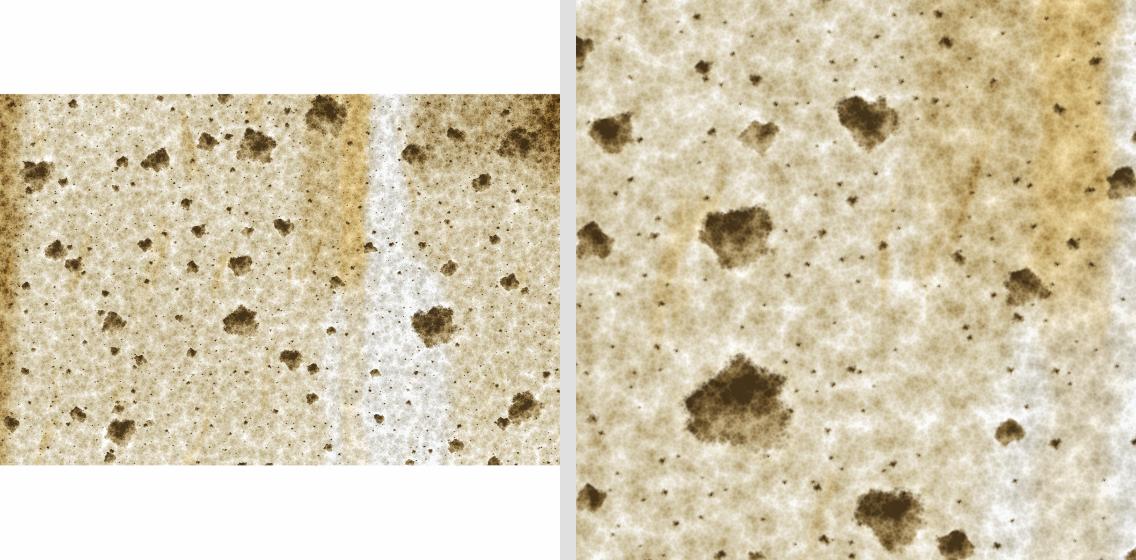
Left, the full canvas; right, a detail of the centre.
Reproduce this texture procedurally as a Shadertoy shader.

```glsl
vec2 hash2(vec2 p) {
    vec3 q = fract(p.xyx * vec3(0.1031, 0.1030, 0.0973));
    q += dot(q, q.yzx + 33.33);
    return fract((q.xx + q.yz) * q.zy);
}

// Distance to the nearest scattered point
float cellular(vec2 p) {
    vec2 base = floor(p);
    float nearest = 4.0;
    for (int y = -1; y <= 1; y++)
    for (int x = -1; x <= 1; x++) {
        vec2 id = base + vec2(x, y);
        vec2 d = id + hash2(id) - p;
        nearest = min(nearest, dot(d, d));
    }
    return sqrt(nearest);
}

// Layered cellular grain, centred on zero
float mottle(vec2 p) {
    float sum = 0.0, weight = 0.45;
    for (int i = 0; i < 4; i++) {
        sum += weight * (cellular(p) - 0.46);
        p = mat2(0.8, 0.6, -0.6, 0.8) * p * 2.1 + 17.3;
        weight *= 0.75;
    }
    return sum;
}

// Layered warped sines, roughly -1 to 1
float waves(vec2 p) {
    float sum = 0.0, weight = 0.5;
    for (int i = 0; i < 4; i++) {
        p += 0.7 * sin(p.yx * 1.3 + float(i) * 2.1);
        sum += weight * sin(p.x) * cos(p.y * 0.8);
        p = mat2(0.8, 0.6, -0.6, 0.8) * p * 1.9;
        weight *= 0.6;
    }
    return sum;
}

// Soft band between two borders
float band(float x, float low, float high, float soft) {
    return smoothstep(low - soft, low + soft, x) * (1.0 - smoothstep(high - soft, high + soft, x));
}

// Plaster colours from deep shadow to bare white
vec3 plaster(float tone) {
    float t = clamp(tone, 0.0, 1.0) * 5.0;
    vec3 color = mix(vec3(0.24, 0.17, 0.07), vec3(0.45, 0.35, 0.18), clamp(t, 0.0, 1.0));
    color = mix(color, vec3(0.69, 0.60, 0.41), clamp(t - 1.0, 0.0, 1.0));
    color = mix(color, vec3(0.80, 0.75, 0.61), clamp(t - 2.0, 0.0, 1.0));
    color = mix(color, vec3(0.89, 0.86, 0.78), clamp(t - 3.0, 0.0, 1.0));
    return mix(color, vec3(0.98, 0.98, 0.97), clamp(t - 4.0, 0.0, 1.0));
}

// Scatter ragged pits, shadowed above and lit along the lower rim
vec3 addPits(vec3 color, vec2 p, float cell, vec2 radii, float density, float seed, float grain) {
    vec2 base = floor(p / cell);
    for (int y = -1; y <= 1; y++)
    for (int x = -1; x <= 1; x++) {
        vec2 id = base + vec2(x, y);
        vec2 place = hash2(id + seed);
        vec2 kind = hash2(id + seed + 71.7);
        if (kind.x > density) continue;
        float radius = mix(radii.x, radii.y, kind.y * kind.y);
        vec2 d = (p - (id + 0.15 + 0.7 * place) * cell) / radius;
        d += 0.16 * sin(d.yx * vec2(2.7, 3.4) + place * 40.0);
        d += 0.06 * sin(d.yx * vec2(8.0, 7.0) + kind * 90.0);
        float dist = length(d * vec2(0.95, 1.08)) + grain * 0.35;
        float soft = max(0.13, 0.0014 / radius);
        float cover = 1.0 - smoothstep(1.0 - soft, 1.0 + soft, dist);
        float core = exp(-5.0 * dot(d - 0.15, d - 0.15));
        float tone = 0.29 + 0.2 * dot(d, vec2(0.35, -0.85)) - 0.27 * core + 0.8 * grain;
        float chip = band(dist, 1.1, 1.3, 0.12);
        color += 0.04 * chip * smoothstep(0.005, 0.015, radius);
        color = mix(color, plaster(tone), cover * 0.94);
    }
    return color;
}

// Weathered wall with pale patches, ochre runs and rusty borders
vec3 wall(vec2 p, float height, float grain) {
    float broad = waves(p * 9.0);
    float streak = waves(vec2(p.x * 60.0, p.y * 6.0));
    float x = p.x + 0.014 * broad + 0.006 * waves(p * 45.0);
    float upper = smoothstep(0.4, 0.62, height + 0.05 * broad);

    float bare = band(x, mix(0.59, 0.665, upper), mix(0.80, 0.725, upper), 0.022);
    float run = band(x, 0.61, 0.655, 0.009) * mix(0.4, 1.0, upper);
    float shade = band(x, 0.54, 0.61, 0.012) * upper;
    float left = 1.0 - smoothstep(0.015, 0.065, x + 0.025 * (1.0 - height));
    float right = smoothstep(0.72, 0.76, x) * smoothstep(0.72, 0.9, height + 0.07 * broad);
    float corner = smoothstep(0.88, 1.02, p.x) * smoothstep(0.6, 0.95, height);
    float drips = smoothstep(0.35, 0.75, waves(vec2(p.x * 48.0, p.y * 15.0) + 4.0));

    float tone = 0.73 + 0.8 * grain + 0.05 * broad + 0.05 * streak;
    tone += 0.14 * bare * (1.0 - run) - 0.10 * run - 0.11 * shade;
    tone += 0.06 * (1.0 - smoothstep(0.0, 0.2, height));
    tone -= 0.33 * left + 0.24 * right + 0.26 * corner + 0.06 * drips;

    vec3 color = plaster(tone);
    float ochre = clamp(0.8 * run + 0.6 * left + 0.5 * corner + 0.45 * drips + 0.3 * shade, 0.0, 1.0);
    color *= mix(vec3(1.0), vec3(1.02, 0.93, 0.70), ochre);
    float gray = dot(color, vec3(0.3, 0.6, 0.1));
    return mix(color, gray * vec3(0.99, 1.0, 1.01), 0.6 * bare * (1.0 - run));
}

void mainImage(out vec4 fragColor, in vec2 fragCoord) {
    vec2 p = fragCoord / iResolution.xy;
    float bottom = 0.169, top = 0.832;
    float height = (p.y - bottom) / (top - bottom);
    float grain = mottle(p * 48.0);

    vec3 color = wall(p, height, grain);
    color = addPits(color, p, 0.013, vec2(0.0007, 0.0017), 0.28, 5.0, grain);
    color = addPits(color, p, 0.036, vec2(0.0016, 0.0045), 0.48, 23.0, grain);
    color = addPits(color, p, 0.077, vec2(0.006, 0.016), 0.45, 41.0, grain);
    color = addPits(color, p, 0.165, vec2(0.018, 0.037), 0.48, 67.0, grain);

    // White margins above and below the wall
    float inside = band(p.y, bottom, top, 0.0015);
    fragColor = vec4(mix(vec3(0.995), clamp(color, 0.0, 1.0), inside), 1.0);
}
```
